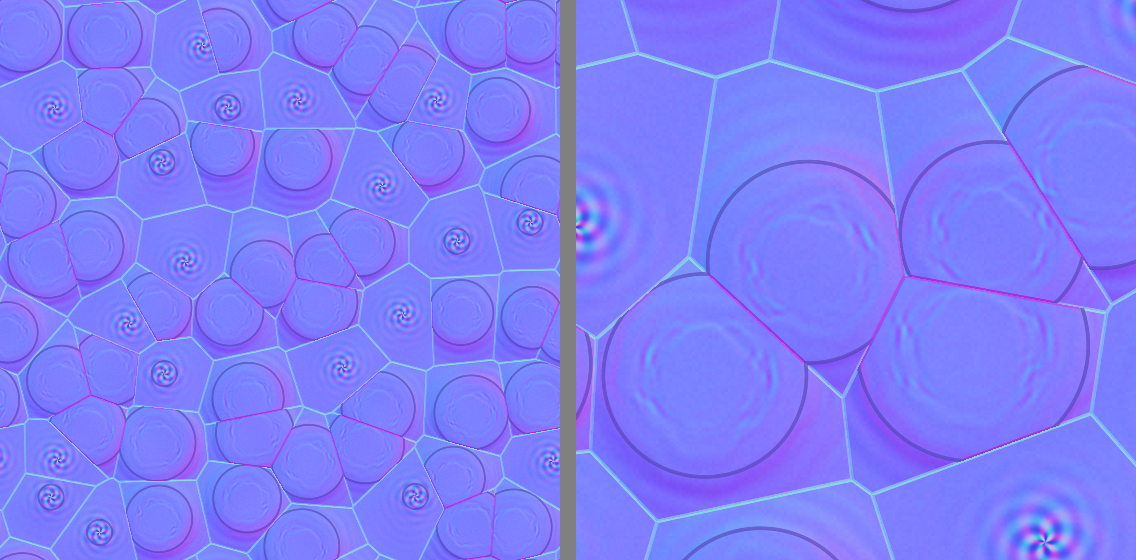
Left, the full canvas; right, a detail of the centre.
A Shadertoy shader for this texture map:

```glsl
// Tileable normal map of crowded round blisters that cut each other along straight seams.
// Jittered cellular noise places the blisters; each gets a rim, a sloping skirt and wrinkled
// rings as surface tilts, which are finally encoded as a normal colour.

#define GRID 8.0            // blisters along one side of the canvas
#define JITTER 0.88         // irregularity of the layout
#define RADIUS_MIN 0.43     // rim radius, in grid cells
#define RADIUS_MAX 0.57
#define SKIRT_TILT 0.40     // steepness just outside the rim
#define SKIRT_FADE 3.6      // how fast the skirt levels out
#define WRINKLE_TILT 0.42   // strength of the fine arcs
#define LINE_WIDTH 0.013    // rim and seam thickness, in grid cells
#define GRAIN 0.025         // fine surface roughness

const vec2 STREAK_DIR = vec2(-0.40, 0.85);
const vec2 BLUSH_TILT = vec2(0.30, -0.20);
const vec3 RIM_COLOUR = vec3(0.32, 0.25, 0.70);

vec2 hash2(vec2 c) {
    vec3 h = fract(c.xyx * vec3(0.1031, 0.1030, 0.0973));
    h += dot(h, h.yzx + 33.33);
    return fract((h.xx + h.yz) * h.zy);
}

vec2 site(vec2 cell) {
    return cell + 0.5 + JITTER * (hash2(mod(cell, GRID) + 17.0) - 0.5);
}

// Smooth-edged line of the given width around distance zero
float line(float d, float width, float px) {
    return 1.0 - smoothstep(0.5 * width, 0.5 * width + px, abs(d));
}

float bell(float x) { return exp(-x * x); }

// Offset from the nearest site, its cell, and distance to and normal of the closest seam
vec2 cellular(vec2 q, out vec2 cell, out float seamDist, out vec2 seamNormal) {
    vec2 base = floor(q), nearest = vec2(9.0);
    cell = base;
    for (int j = -2; j <= 2; j++)
    for (int i = -2; i <= 2; i++) {
        vec2 c = base + vec2(i, j), d = site(c) - q;
        if (dot(d, d) < dot(nearest, nearest)) { nearest = d; cell = c; }
    }
    seamDist = 9.0;
    seamNormal = vec2(0.0, 1.0);
    for (int j = -2; j <= 2; j++)
    for (int i = -2; i <= 2; i++) {
        vec2 d = site(cell + vec2(i, j)) - q, across = d - nearest;
        if (dot(across, across) > 1e-5) {
            vec2 n = normalize(across);
            float dist = dot(0.5 * (d + nearest), n);
            if (dist < seamDist) { seamDist = dist; seamNormal = n; }
        }
    }
    return -nearest;
}

// Surface tilt of one blister at offset v from its centre
vec2 blisterTilt(vec2 v, float radius, float full, vec2 seed) {
    float r = length(v), angle = atan(v.y, v.x);
    vec2 dir = v / max(r, 1e-3), phase = 6.2832 * seed;
    float warp = 0.5 * sin(3.0 * angle + phase.x) + 0.3 * sin(5.0 * angle + phase.y)
               + 0.2 * sin(11.0 * angle + phase.x + 9.0 * r);
    float wr = r + 0.014 * warp, k = r - radius, t = r / max(radius, 0.05);
    float outside = smoothstep(-0.008, 0.008, k);

    // Skirt, steeper on the lower side, with faint terraces
    float skirt = outside * exp(-SKIRT_FADE * max(k, 0.0)) * mix(0.3, 1.0, full);
    vec2 slope = SKIRT_TILT * vec2(0.55, dir.y < 0.0 ? 1.0 : 0.5);
    vec2 tilt = dir * slope * skirt * (0.85 + 0.3 * sin(48.0 * wr + phase.y));

    // Gentle dome under the rim and shallow rings
    tilt += dir * 0.11 * smoothstep(0.6, 1.0, t) * (1.0 - outside);
    tilt += dir * 0.035 * sin(52.0 * wr + 2.0 * warp) * smoothstep(0.25, 0.6, t) * exp(-max(k, 0.0) * 3.0);

    // Fine arcs around the crater floor and on the skirt, strongest at the sides
    float sides = pow(abs(cos(angle + seed.x - 0.5)), 3.0);
    float wave = 0.6 * sin(78.0 * wr + 4.0 * warp) + 0.4 * sin(127.0 * wr - 3.0 * warp + phase.x);
    float patchy = 0.55 + 0.45 * sin(7.0 * angle + 23.0 * r + phase.y);
    float crater = bell((t - 0.6 - 0.04 * warp) / 0.13);
    tilt += STREAK_DIR * WRINKLE_TILT * wave * patchy * full * (crater * (0.2 + sides) + 0.4 * skirt * sides);
    tilt += dir * 0.14 * full * bell((t - 0.46 - 0.05 * warp) / 0.035) * (0.5 + 0.5 * dir.y);

    // Magenta blush hugging one side of the rim
    float blush = pow(max(cos(angle - phase.x), 0.0), 2.0);
    tilt += BLUSH_TILT * blush * full * bell(k / 0.10) * (0.75 + 0.4 * wave);

    // Puckered centre of small or collapsed blisters
    float pucker = exp(-9.0 * r) * (1.0 - full) * smoothstep(0.0, 0.02, r);
    tilt += pucker * vec2(sin(5.0 * angle + 38.0 * r + phase.x), sin(4.0 * angle - 57.0 * r + phase.y));
    return tilt;
}

void mainImage(out vec4 fragColor, in vec2 fragCoord) {
    vec2 q = GRID * fragCoord / iResolution.xy, cell, seamNormal;
    float px = GRID / iResolution.y, seamDist;
    vec2 v = cellular(q, cell, seamDist, seamNormal);
    vec2 id = mod(cell, GRID), seed = hash2(id + 41.0), kind = hash2(id + 73.0);

    // Most blisters are full, some small, some collapsed
    float full = step(0.22, kind.x);
    float radius = full > 0.5 ? mix(RADIUS_MIN, RADIUS_MAX, kind.y) : 0.18 * step(0.13, kind.x);
    vec2 tilt = blisterTilt(v, radius, full, seed);

    // Broad swell and fine grain
    tilt += 0.02 * sin(5.0 * q.yx + 2.0 * sin(3.0 * q)) - vec2(0.02, 0.0);
    tilt += GRAIN * (hash2(floor(q * 64.0) + 5.0) - 0.5) * 2.0;

    // Seams: dark magenta between discs, pale green across the skirts
    float inDisc = 1.0 - smoothstep(-0.02, 0.02, length(v) - radius);
    vec2 seamTilt = mix(vec2(0.10, 0.75), vec2(0.45, -0.65), inDisc) + 0.2 * seamNormal;
    tilt += seamTilt * line(seamDist, LINE_WIDTH, px) * (0.45 + 0.55 * abs(seamNormal.y));

    vec3 colour = 0.5 + 0.5 * normalize(vec3(tilt, 1.0));
    float rim = line(length(v) - radius, LINE_WIDTH, px) * step(0.05, radius);
    fragColor = vec4(mix(colour, RIM_COLOUR, 0.6 * rim), 1.0);
}
```
